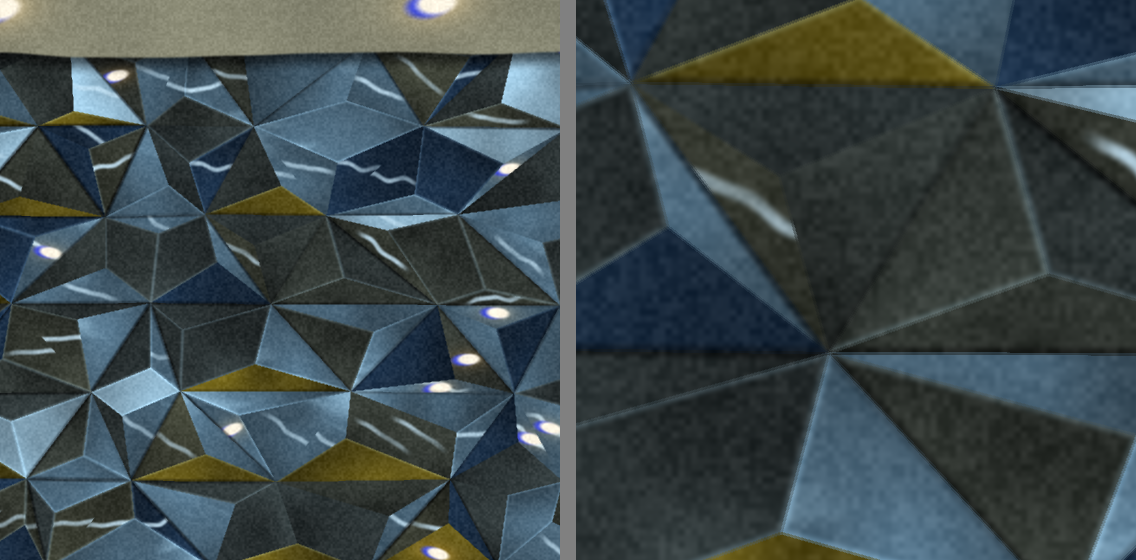
Left, the full canvas; right, a detail of the centre.
Reproduce this texture procedurally as a WebGL 1 fragment shader.

```glsl
precision highp float;
// Wall of dark glossy faceted panels with ochre facets and glints, below a lamp-lit plaster band.
uniform vec2 u_resolution;

#define ROW_HEIGHT 0.158
#define PANEL_WIDTH 0.25
#define ROW_OFFSET 0.142
#define JITTER 0.55
#define MERGE_SHARE 0.35
#define OCHRE_SHARE 0.42
#define GLINT_SHARE 0.27
#define HOT_SHARE 0.05
#define GRAIN 0.07

const vec3 DARK = vec3(0.165, 0.195, 0.20);
const vec3 NAVY = vec3(0.10, 0.17, 0.25);
const vec3 SLATE = vec3(0.27, 0.37, 0.44);
const vec3 PALE = vec3(0.58, 0.73, 0.82);
const vec3 OCHRE = vec3(0.35, 0.31, 0.09);
const vec3 PLASTER = vec3(0.53, 0.53, 0.45);

float hash(vec2 p) {
  vec3 q = fract(p.xyx * 0.1031);
  q += dot(q, q.yzx + 33.33);
  return fract((q.x + q.y) * q.z);
}

float noise(vec2 p) {
  vec2 i = floor(p), f = fract(p);
  f = f * f * (3.0 - 2.0 * f);
  return mix(mix(hash(i), hash(i + vec2(1, 0)), f.x),
             mix(hash(i + vec2(0, 1)), hash(i + 1.0), f.x), f.y);
}

float cross2(vec2 a, vec2 b) { return a.x * b.y - a.y * b.x; }

vec2 rotate(vec2 p, float a) {
  return vec2(cos(a) * p.x + sin(a) * p.y, cos(a) * p.y - sin(a) * p.x);
}

float segmentDistance(vec2 p, vec2 a, vec2 b) {
  vec2 q = p - a, e = b - a;
  return length(q - e * clamp(dot(q, e) / dot(e, e), 0.0, 1.0));
}

// Smallest barycentric weight: positive inside the triangle.
float inside(vec2 p, vec2 a, vec2 b, vec2 c) {
  vec2 u = b - a, v = c - a, q = p - a;
  vec2 w = vec2(cross2(q, v), cross2(u, q)) / cross2(u, v);
  return min(min(w.x, w.y), 1.0 - w.x - w.y);
}

// Position of a node of the skewed, jittered triangle lattice.
vec2 node(vec2 g) {
  vec2 j = vec2(hash(g + 5.0) - 0.5, (hash(g + 71.0) - 0.5) * 0.08) * JITTER;
  return vec2((g.x + 0.5 * g.y + j.x) * PANEL_WIDTH, (g.y + j.y) * ROW_HEIGHT + ROW_OFFSET);
}

// White-hot reflection with an orange halo and a blue fringe.
vec3 hotSpot(vec3 col, vec2 s) {
  float d = length(s);
  col += vec3(0.5, 0.36, 0.18) * exp(-d * 1.1);
  col = mix(col, vec3(0.25, 0.3, 0.85), smoothstep(1.2, 0.6, length(s + vec2(0.4, 0.1))));
  return mix(col, vec3(1.0, 0.97, 0.9), smoothstep(1.1, 0.6, d));
}

// Facet between outer edge A-B (lattice indices) and the inner apex.
vec3 facet(vec2 p, vec2 A, vec2 B, vec2 apex, float up) {
  vec2 a = node(A), b = node(B), key = A + B;
  bool merged = hash(key + 19.0) < MERGE_SHARE;
  bool ochre = up > 0.5 && A.y == B.y && hash(key + 43.0) < OCHRE_SHARE;
  if (!merged || ochre) key += up * vec2(37, 11);
  float tone = hash(key), tint = hash(key + 101.0), turn = hash(key + 203.0);
  vec2 mid = 0.5 * (a + b);
  float t = rotate(p - mid, turn * 6.283).x / ROW_HEIGHT;

  // Base tone with a gradient and a patchy sheen
  vec3 col = mix(DARK, DARK * vec3(1.3, 1.15, 0.9), tint * tint);
  if (tone > 0.50) col = NAVY;
  if (tone > 0.63) col = SLATE;
  if (tone > 0.92) col = PALE * 0.88;
  if (ochre) col = OCHRE;
  col *= 1.0 + 0.45 * clamp(t, -1.0, 1.0);
  float smear = noise(rotate(p, turn - 0.6) * vec2(18, 75));
  if (tone > 0.63 && !ochre)
    col = mix(col, PALE, 0.85 * smoothstep(0.25, 0.85, t + 0.4 * (smear - 0.5)));
  col *= 0.8 + 0.4 * noise(p * 15.0 + key);

  // Streaked glints and hot reflections
  vec2 s = rotate(p - (a + b + apex) / 3.0, mix(-0.75, 0.4, turn));
  float bend = (noise(vec2(s.x * 35.0, tone * 50.0)) - 0.5) * 0.014;
  float streak = smoothstep(0.007, 0.001, abs(s.y + bend)) * smoothstep(0.065, 0.03, abs(s.x));
  if (tint > 1.0 - GLINT_SHARE && !ochre)
    col = mix(col, vec3(0.78, 0.9, 0.97), streak * (0.35 + 0.6 * smear));
  if (hash(key + 307.0) < HOT_SHARE) col = hotSpot(col, rotate(s, 0.3) / vec2(0.023, 0.011));

  // Lit creases and dark seams
  float crease = min(segmentDistance(p, a, apex), segmentDistance(p, b, apex));
  col += PALE * 0.22 * step(0.55, turn) * smoothstep(0.005, 0.0, crease);
  float seam = smoothstep(0.006, 0.001, segmentDistance(p, a, b));
  if (!merged || ochre) col *= 1.0 - 0.6 * seam * hash(key + 409.0);
  return col;
}

vec3 wall(vec2 p) {
  float row = (p.y - ROW_OFFSET) / ROW_HEIGHT;
  vec2 base = floor(vec2(p.x / PANEL_WIDTH - 0.5 * row, row));
  vec2 A = base, B = base, C = base;
  float best = -99.0, up = 0.0;
  // Find the panel triangle around p
  for (int k = 0; k < 18; k++) {
    float n = floor(float(k) * 0.5 + 0.1), isUp = float(k) - 2.0 * n;
    vec2 g = base + vec2(mod(n, 3.0), floor(n / 3.0 + 0.01)) - 1.0;
    vec2 first = g + vec2(1.0 - isUp), b = g + vec2(1, 0), c = g + vec2(0, 1);
    float w = inside(p, node(first), node(b), node(c));
    if (w > best) { best = w; A = first; B = b; C = c; up = isUp; }
  }
  // Split it at an off-centre apex
  vec2 key = A + B + C;
  vec3 w = 0.25 + vec3(hash(key + 11.0), hash(key + 23.0), hash(key + 31.0));
  vec2 a = node(A), b = node(B), c = node(C);
  vec2 apex = (a * w.x + b * w.y + c * w.z) / (w.x + w.y + w.z);
  float ab = inside(p, a, b, apex), bc = inside(p, b, c, apex), ca = inside(p, c, a, apex);
  if (ab >= bc && ab >= ca) return facet(p, A, B, apex, up);
  if (bc >= ca) return facet(p, B, C, apex, up);
  return facet(p, C, A, apex, up);
}

vec3 scene(vec2 p) {
  float rim = 0.893 + 0.018 * noise(vec2(p.x * 7.0, 3.0));
  vec3 plaster = PLASTER * (0.93 + 0.12 * noise(p * 9.0));
  for (int i = 0; i < 2; i++) {
    vec2 lamp = vec2(0.78, 0.01) * float(i) + vec2(0.0, 0.985);
    plaster = hotSpot(plaster, rotate(p - lamp, 0.15) / vec2(0.042, 0.024));
  }
  vec3 panels = wall(p) * mix(0.4, 1.0, smoothstep(0.0, 0.035, rim - p.y));
  return mix(panels, plaster, smoothstep(-0.003, 0.003, p.y - rim));
}

void main() {
  vec2 p = gl_FragCoord.xy / u_resolution.y;
  vec3 col = vec3(0.0);
  // Four samples soften the facet edges
  for (int i = 0; i < 4; i++) {
    vec2 cell = vec2(mod(float(i), 2.0), floor(float(i) * 0.5)) - 0.5;
    col += 0.25 * scene(p + cell * 0.0016);
  }
  float grain = noise(p * 260.0) + 0.5 * noise(p * 130.0 + 40.0) - 0.75;
  gl_FragColor = vec4(clamp(col + grain * GRAIN, 0.0, 1.0), 1.0);
}
```
